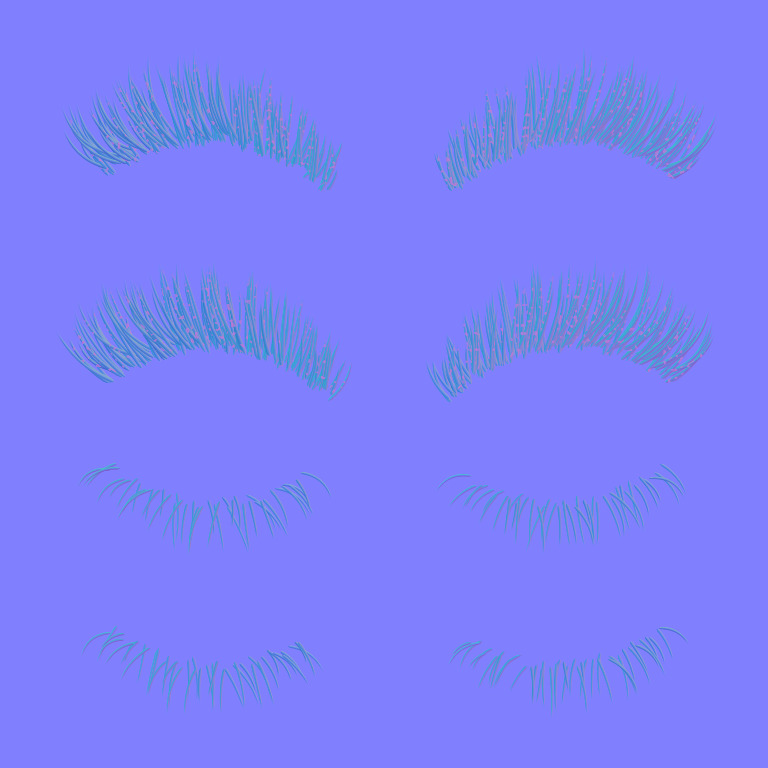
A WebGL 1 fragment shader for this texture map:

```glsl
precision highp float;
// Normal map of eyelash strands: four dense upper fans above four sparse lower ones.
uniform vec2 u_resolution;

float hash(float n) {
    return fract(sin(n * 12.9898) * 43758.547);
}

vec2 gradientAt(vec2 cell) {
    float angle = 6.2832 * hash(dot(cell, vec2(1.37, 7.91)));
    return vec2(cos(angle), sin(angle));
}

float gradientNoise(vec2 p) {
    vec2 i = floor(p), f = fract(p);
    vec2 s = f * f * (3.0 - 2.0 * f);
    vec2 e = vec2(1.0, 0.0);
    float low = mix(dot(gradientAt(i), f), dot(gradientAt(i + e.xy), f - e.xy), s.x);
    float high = mix(dot(gradientAt(i + e.yx), f - e.yx), dot(gradientAt(i + 1.0), f - 1.0), s.x);
    return mix(low, high, s.y);
}

void main() {
    vec2 p = gl_FragCoord.xy / u_resolution;
    float pixel = 1.0 / min(u_resolution.x, u_resolution.y);

    // Pick the fan: rows from the top, right column mirrored, lower lashes flipped
    float row = step(p.y, 0.70) + step(p.y, 0.44) + step(p.y, 0.24);
    float right = step(0.5, p.x);
    float lower = step(1.5, row);
    float seed = 17.0 + 211.0 * (row + 4.0 * right);
    vec2 flip = vec2(1.0 - 2.0 * right, 1.0 - 2.0 * lower);
    float baseY = row < 0.5 ? 0.8177 : row < 1.5 ? 0.549 : row < 2.5 ? 0.345 : 0.134;
    float mirrorX = mix(1.0156, 1.005, lower);
    vec2 q = vec2(mix(p.x, mirrorX - p.x, right), (p.y - baseY) * flip.y);
    q.x -= 0.004 * step(0.5, row) * (1.0 - lower);

    float count = mix(140.0, 40.0, lower);
    float glint = smoothstep(0.12, 0.3, gradientNoise(p * 190.0));
    vec3 color = vec3(0.5, 0.5, 1.0);

    for (int i = 0; i < 140; i++) {
        float id = float(i);
        if (id >= count) break;
        float k = id + seed;
        float r1 = hash(k), r2 = hash(k + 0.31), r3 = hash(k + 0.57), r4 = hash(k + 0.83);

        // Root on the lid arc
        float t = (id + r1) / count;
        float fromApex = t - mix(0.45, 0.55, lower);
        vec2 root = vec2(mix(mix(0.137, 0.143, lower), mix(0.428, 0.392, lower), t),
                         -mix(0.221, 0.165, lower) * fromApex * fromApex);
        root.y += (r2 - 0.5) * mix(0.018, 0.016, lower);

        // Lean, length and bow of the strand
        float lean = mix(mix(-0.75, 0.36, t), mix(-0.85, 0.8, t), lower);
        lean += (r3 - 0.5) * mix(0.45, 0.7, lower);
        float arch = sin(3.1416 * t);
        float span = mix(mix(0.092, 0.056, t) + 0.036 * arch, 0.050 + 0.014 * arch, lower);
        span *= mix(0.5, 1.1, sqrt(r4));
        vec2 dir = vec2(sin(lean), cos(lean));
        vec2 side = vec2(-dir.y, dir.x);
        vec2 d = q - root;
        float u = dot(d, dir) / span;
        if (u < 0.0 || u > 1.0) continue;
        float bow = (-0.15 * lean + (r2 - 0.5) * 0.1) * span;
        float v = dot(d, side) - bow * 4.0 * u * (1.0 - u);

        // Tapered ridge with opposed slopes, blended over earlier strands
        float width = mix(0.0024, 0.0019, lower) * (1.0 - 0.55 * u) * smoothstep(-0.06, 0.08, u);
        float cover = clamp((width - abs(v)) / pixel + 0.5, 0.0, 1.0);
        cover *= 1.0 - smoothstep(0.75, 1.0, u);
        float across = clamp(v / max(width, 0.0004), -1.0, 1.0);
        vec2 slope = across * side * flip;
        vec2 tilt = vec2(-0.12, 0.035) + vec2(0.25, 0.24) * slope;
        tilt.y += 0.13 * smoothstep(0.1, 0.7, -slope.x) * r4;
        vec3 strand = vec3(0.5 + tilt, 0.88 - 0.12 * abs(across) + 0.05 * r3);
        strand = mix(strand, vec3(0.80, 0.46, 0.84), glint * 0.7 * step(0.55, r1) * (1.0 - lower));
        color = mix(color, strand, cover);
    }
    gl_FragColor = vec4(color, 1.0);
}
```
